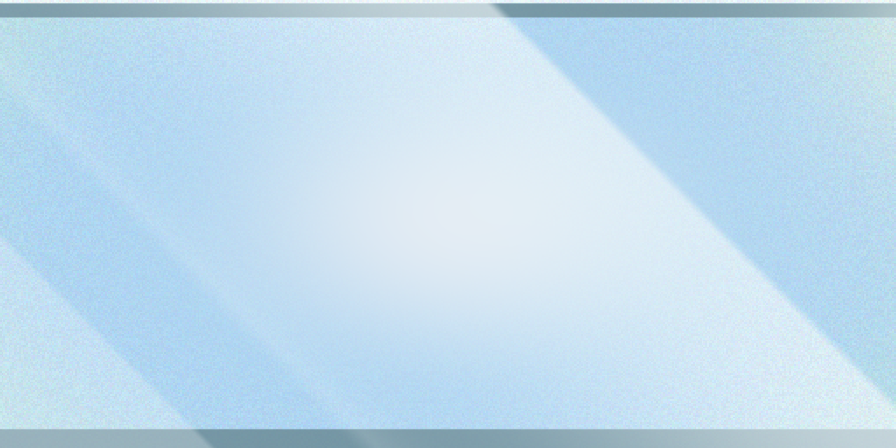
A Shadertoy shader for this background:

```glsl
#define EDGE_LOW 0.475
#define EDGE_MID 0.845
#define EDGE_HIGH 2.085
#define BAR_BOTTOM 0.042
#define BAR_TOP vec2(0.961, 0.993)
#define GRAIN_CELLS 256.0
#define GRAIN_AMOUNT 0.07

const vec3 CREAM = vec3(0.865, 0.905, 0.945);
const vec3 SKY = vec3(0.685, 0.835, 0.945);
const vec3 TEAL = vec3(0.715, 0.865, 0.895);
const vec3 SLATE = vec3(0.46, 0.59, 0.645);
const vec3 SHEEN = vec3(0.95, 0.975, 0.98);

vec3 hash3(vec2 cell) {
    vec3 q = fract(cell.xyx * vec3(0.1031, 0.1030, 0.0973));
    q += dot(q, q.yxz + 33.33);
    return fract((q.xxy + q.yzz) * q.zyx);
}

// Radial wash: cream centre, sky ring, teal rim
vec3 wash(float radius) {
    vec3 color = mix(CREAM, SKY, smoothstep(0.0, 0.6, radius));
    return mix(color, TEAL, smoothstep(0.72, 1.15, radius));
}

// Opacity of the diagonal panes of light; s runs across them
float paneLight(float s, float px) {
    float soft = max(0.012, px);
    float corner = 0.28 * (1.0 - smoothstep(EDGE_LOW - soft, EDGE_LOW + soft, s));
    float d = s - EDGE_MID;
    float streak = 0.17 * smoothstep(-0.06, 0.01, d) * exp(-max(d, 0.0) * 9.0);
    float pane = 0.62 * smoothstep(0.85, EDGE_HIGH, s);
    pane *= 1.0 - smoothstep(EDGE_HIGH - soft, EDGE_HIGH + 2.0 * soft, s);
    return corner + streak + pane;
}

void mainImage(out vec4 fragColor, in vec2 fragCoord) {
    vec2 p = fragCoord / iResolution.y;
    float width = iResolution.x / iResolution.y;
    float px = 1.0 / iResolution.y;
    p.x *= 2.0 / width;

    // Background wash
    vec2 fromCenter = (p - vec2(1.0, 0.5)) * vec2(0.85, 1.45);
    float radius = length(fromCenter);
    vec3 color = wash(radius);

    // Horizontal bars
    float bar = 1.0 - smoothstep(BAR_BOTTOM - px, BAR_BOTTOM + px, p.y);
    bar += smoothstep(BAR_TOP.x - px, BAR_TOP.x + px, p.y)
         * (1.0 - smoothstep(BAR_TOP.y - px, BAR_TOP.y + px, p.y));
    color = mix(color, SLATE, bar);

    // Diagonal light and upper right glow
    float s = p.x + p.y;
    color = mix(color, SHEEN, paneLight(s, px));
    float glow = exp(-4.5 * length((p - vec2(2.05, 0.9)) * vec2(1.0, 0.8)));
    color = mix(color, vec3(0.88, 0.93, 0.92), 0.75 * glow);

    // Pale line along the top
    float line = smoothstep(BAR_TOP.y - px, BAR_TOP.y + px, p.y);
    color = mix(color, SHEEN, 0.85 * line);

    // Coloured grain, stronger away from the centre
    vec3 grain = hash3(floor(p * GRAIN_CELLS)) - 0.5;
    float grainMask = smoothstep(0.1, 0.9, radius) * (1.0 - 0.8 * bar);
    color += GRAIN_AMOUNT * grain * grainMask;

    fragColor = vec4(clamp(color, 0.0, 1.0), 1.0);
}
```
